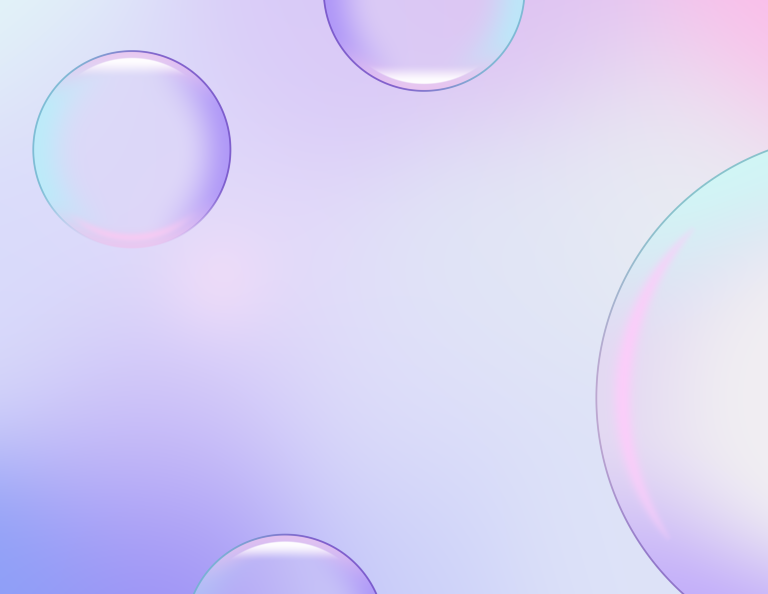
A Shadertoy shader for this background:

```glsl
// Adds a colour to a distance-weighted blend
void tint(inout vec4 sum, vec2 p, vec2 at, vec3 color) {
    vec2 d = p - at;
    sum += vec4(color, 1.0) * exp(-20.0 * dot(d, d));
}

vec3 backdrop(vec2 p) {
    vec4 sum = vec4(0.0);
    tint(sum, p, vec2(-0.02, 1.04), vec3(0.89, 0.97, 0.97));
    tint(sum, p, vec2(0.18, 0.80), vec3(0.86, 0.86, 0.98));
    tint(sum, p, vec2(0.00, 0.50), vec3(0.85, 0.86, 0.98));
    tint(sum, p, vec2(-0.02, -0.03), vec3(0.54, 0.63, 0.97));
    tint(sum, p, vec2(0.30, 0.00), vec3(0.60, 0.54, 0.96));
    tint(sum, p, vec2(0.28, 0.27), vec3(0.79, 0.74, 0.97));
    tint(sum, p, vec2(0.38, 0.55), vec3(0.90, 0.86, 0.98));
    tint(sum, p, vec2(0.52, 0.92), vec3(0.85, 0.79, 0.97));
    tint(sum, p, vec2(0.90, 1.00), vec3(0.87, 0.76, 0.95));
    tint(sum, p, vec2(1.32, 1.02), vec3(0.99, 0.73, 0.91));
    tint(sum, p, vec2(1.13, 0.72), vec3(0.91, 0.93, 0.95));
    tint(sum, p, vec2(0.84, 0.56), vec3(0.88, 0.90, 0.96));
    tint(sum, p, vec2(0.64, 0.32), vec3(0.87, 0.87, 0.98));
    tint(sum, p, vec2(0.66, 0.02), vec3(0.79, 0.81, 0.98));
    tint(sum, p, vec2(1.00, 0.12), vec3(0.87, 0.89, 0.97));
    vec3 color = sum.rgb / sum.a;

    // Soft pink glow
    float glow = exp(-120.0 * dot(p - vec2(0.37, 0.53), p - vec2(0.37, 0.53)));
    return mix(color, vec3(0.96, 0.87, 0.97), 0.55 * glow);
}

float outline(float d, float radius, float px) {
    return 1.0 - smoothstep(0.0004, 0.0008 + 1.1 * px, abs(d - 1.0) * radius);
}

// Small bubble; facing = -1 turns it upside down
vec3 bubble(vec3 color, vec2 p, vec2 center, float radius, float facing, float cyan) {
    float px = 1.0 / iResolution.y;
    vec2 q = facing * (p - center) / radius;
    float d = length(q);
    float inside = 1.0 - smoothstep(-px, px, (d - 1.0) * radius);
    float rim = smoothstep(0.45, 1.0, d);
    vec3 body = mix(color, vec3(0.85, 0.80, 0.95), 0.25);

    // Rim colours: cyan left, violet right, pink above and below
    body = mix(body, vec3(0.70, 0.94, 0.98), cyan * rim * smoothstep(0.1, 0.95, -q.x));
    body = mix(body, vec3(0.66, 0.56, 0.97), 0.85 * rim * smoothstep(0.1, 1.0, q.x));
    body = mix(body, vec3(0.93, 0.76, 0.93), 0.7 * smoothstep(0.75, 1.0, d) * smoothstep(0.4, 1.0, abs(q.y)));

    // Lower crescent and upper white cap
    float crescent = smoothstep(0.82, 0.89, d) * (1.0 - smoothstep(0.89, 0.95, d));
    body = mix(body, vec3(0.99, 0.79, 0.95), 0.65 * crescent * smoothstep(0.6, 0.9, -q.y));
    float cap = (1.0 - smoothstep(0.92, 0.94, d)) * smoothstep(0.73, 0.91, q.y);
    body = mix(body, vec3(1.0), 0.95 * cap);

    vec3 edge = mix(vec3(0.42, 0.70, 0.80), vec3(0.42, 0.28, 0.76), smoothstep(-0.8, 0.4, q.x));
    float strength = 0.8 * smoothstep(-1.0, -0.3, q.y);
    return mix(mix(color, body, inside), edge, strength * outline(d, radius, px));
}

// Large bubble cut by the right side
vec3 largeBubble(vec3 color, vec2 p, vec2 center, float radius) {
    float px = 1.0 / iResolution.y;
    vec2 q = (p - center) / radius;
    float d = length(q);
    float inside = 1.0 - smoothstep(-px, px, (d - 1.0) * radius);
    float rim = smoothstep(0.4, 1.0, d);
    vec3 body = mix(vec3(0.94, 0.93, 0.95), vec3(0.89, 0.85, 0.95), rim);
    body = mix(body, vec3(0.82, 0.96, 0.96), rim * smoothstep(0.1, 0.85, q.y));
    body = mix(body, vec3(0.76, 0.68, 0.98), rim * smoothstep(0.1, 0.85, -q.y));

    // Tapering pink reflection
    float t = (atan(q.y, -q.x) - 0.08) / 0.72;
    float taper = max(1.0 - t * t, 0.0);
    float off = (d - 0.9) / (0.012 + 0.024 * taper);
    body = mix(body, vec3(0.99, 0.80, 0.98), 0.9 * sqrt(taper) * exp(-off * off));

    vec3 edge = mix(vec3(0.70, 0.60, 0.78), vec3(0.45, 0.72, 0.76), smoothstep(0.0, 0.8, q.y));
    edge = mix(edge, vec3(0.50, 0.38, 0.74), smoothstep(0.1, 0.7, -q.y));
    return mix(mix(color, body, inside), edge, 0.8 * outline(d, radius, px));
}

void mainImage(out vec4 fragColor, in vec2 fragCoord) {
    vec2 p = fragCoord / iResolution.y;
    p.x *= 1.293 * iResolution.y / iResolution.x;
    vec3 color = backdrop(p);
    color = bubble(color, p, vec2(0.222, 0.748), 0.166, 1.0, 0.75);
    color = bubble(color, p, vec2(0.714, 1.016), 0.169, -1.0, 0.75);
    color = bubble(color, p, vec2(0.480, -0.068), 0.168, 1.0, 0.3);
    color = largeBubble(color, p, vec2(1.449, 0.330), 0.445);
    fragColor = vec4(color, 1.0);
}
```
